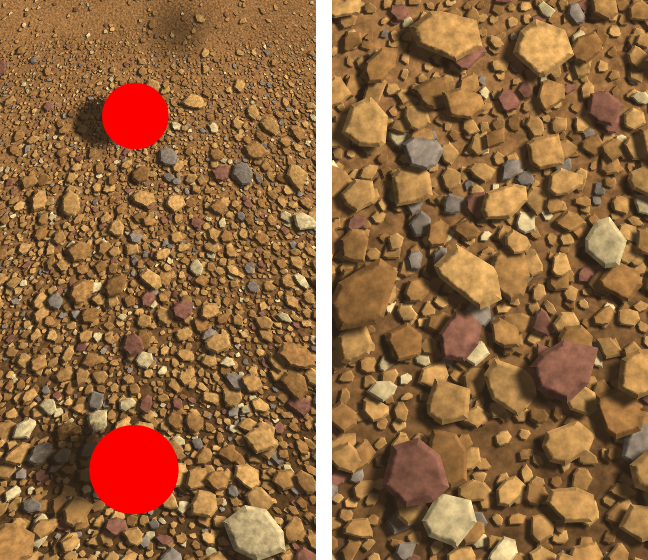
Left: the whole. Right: its middle third, enlarged.
Write a Shadertoy shader that draws this texture.

```glsl
// Sunlit ochre rubble receding up a slope, from fine soil to coarse rocks, with two flat red discs.

const float TAU = 6.28319;
const float RECESSION = 0.75;                  // how fast stones shrink up the slope
const vec2 SUN = vec2(0.88, 0.47);
const vec3 SHADOW = vec3(0.15, 0.112, 0.075);
const vec3 SOIL = vec3(0.62, 0.44, 0.26);
const vec3 RED = vec3(0.99, 0.0, 0.0);

float hash(vec2 p) {
    vec3 h = fract(p.xyx * 0.1031);
    h += dot(h, h.yzx + 33.33);
    return fract((h.x + h.y) * h.z);
}

vec2 gradientAt(vec2 cell) {
    float angle = TAU * hash(cell + 71.3);
    return vec2(cos(angle), sin(angle));
}

float gradientNoise(vec2 p) {
    vec2 i = floor(p), f = p - i;
    vec2 u = f * f * f * (f * (f * 6.0 - 15.0) + 10.0);
    vec2 e = vec2(1.0, 0.0);
    float bottom = mix(dot(gradientAt(i), f), dot(gradientAt(i + e), f - e), u.x);
    float top = mix(dot(gradientAt(i + e.yx), f - e.yx), dot(gradientAt(i + 1.0), f - 1.0), u.x);
    return mix(bottom, top, u.y);
}

float fbm(vec2 p) {
    float sum = 0.0, amplitude = 1.0;
    for (int i = 0; i < 4; i++) {
        sum += amplitude * gradientNoise(p);
        p = mat2(1.6, 1.2, -1.2, 1.6) * p + 5.7;
        amplitude *= 0.6;
    }
    return sum;
}

// Slope coordinates: the scale grows with height, so features shrink
vec2 project(vec2 p) {
    float scale = exp(RECESSION * p.y);
    return vec2((p.x - 0.5) * scale, scale / RECESSION);
}

vec2 unproject(vec2 q) {
    float scale = max(q.y * RECESSION, 0.1);
    return vec2(q.x / scale + 0.5, log(scale) / RECESSION);
}

// Angular stone: x = distance inside the outline, y = sunlight on the nearest side
vec2 stoneShape(vec2 d, float radius, vec2 seed) {
    float turn = TAU * hash(seed + 3.1);
    mat2 spin = mat2(cos(turn), sin(turn), -sin(turn), cos(turn));
    vec2 sun = spin * SUN;
    d = spin * d;
    d.y *= mix(1.0, 1.55, hash(seed + 8.4));
    vec2 nearest = vec2(1e3, 0.0);
    for (int i = 0; i < 7; i++) {
        float k = float(i);
        float angle = TAU * (k + 0.8 * hash(seed + k * 1.7)) / 7.0;
        vec2 normal = vec2(cos(angle), sin(angle));
        float inside = radius * mix(0.7, 1.0, hash(seed + 40.0 + k * 2.3)) - dot(d, normal);
        if (inside < nearest.x) nearest = vec2(inside, dot(normal, sun));
    }
    return nearest;
}

vec3 stoneColour(vec2 seed) {
    float kind = hash(seed + 15.2);
    vec3 ochre = mix(vec3(0.64, 0.45, 0.25), vec3(0.88, 0.67, 0.39), hash(seed + 22.9));
    if (kind < 0.06) return vec3(0.60, 0.53, 0.45);
    if (kind < 0.12) return vec3(0.60, 0.40, 0.31);
    if (kind < 0.18) return vec3(0.91, 0.80, 0.57);
    return ochre;
}

// Paints one size of stones, away from the sun first so shadows fall on earlier ones
vec3 paintStones(vec3 colour, vec2 q, float size, float density, float bareTop, float pixel, float grain) {
    vec2 g = q / size, home = floor(g);
    float blur = pixel / size;
    for (int i = -1; i <= 1; i++)
    for (int j = -1; j <= 1; j++) {
        vec2 cell = home + vec2(i, j), seed = cell + size * 1731.0;
        vec2 centre = cell + 0.5 + 0.6 * (vec2(hash(seed), hash(seed + 9.7)) - 0.5);
        vec2 place = unproject(centre * size);
        float cover = 1.0 - bareTop * smoothstep(1.0, 1.62, place.y - 0.22 * (place.x - 0.5));
        float radius = mix(0.34, 0.56, hash(seed + 5.3));
        vec2 d = g - centre;
        if (hash(seed + 31.7) > density * cover || length(d) > 2.0 * radius) continue;

        float shadowDepth = stoneShape(d + SUN * radius * 0.42, radius, seed).x;
        colour = mix(colour, SHADOW, 0.84 * smoothstep(-0.05 - blur, 0.05 + blur, shadowDepth));

        vec2 shape = stoneShape(d, radius, seed);
        float bevel = smoothstep(0.10, 0.22, shape.x / radius + 0.05 * grain);
        float top = 0.92 + 0.25 * (hash(seed + 12.6) - 0.5) + 0.12 * dot(d, SUN) / radius;
        float light = mix(0.72 + 0.38 * shape.y, top, bevel) * (1.0 + 0.24 * grain);
        colour = mix(colour, stoneColour(seed) * light, smoothstep(-blur, blur, shape.x));
    }
    return colour;
}

float discMask(vec2 p, vec2 centre, float radius, float blur) {
    return 1.0 - smoothstep(-blur, blur, length(p - centre) - radius);
}

void mainImage(out vec4 fragColor, in vec2 fragCoord) {
    vec2 p = fragCoord / iResolution.x;
    vec2 q = project(p);
    float pixel = 0.6 * exp(RECESSION * p.y) / iResolution.x;
    float grain = fbm(q * 38.0 + 20.0);
    float patches = fbm(p * 5.0 + 3.0);

    // Soil, darker in the gaps between the near rocks
    vec3 colour = SOIL * mix(0.6, 1.0, smoothstep(0.3, 1.3, p.y)) * (1.0 + 0.3 * grain + 0.12 * patches);

    // Stones from fine gravel to large rocks
    float bank = smoothstep(1.56, 1.72, p.y + 0.06 * patches);
    vec3 gravel = paintStones(colour, q, 0.036, 0.9, 0.3, pixel, grain);
    colour = mix(gravel, colour, 0.75 * bank);
    colour = paintStones(colour, q, 0.062, 0.85, 0.8, pixel, grain);
    colour = paintStones(colour, q, 0.105, 0.68, 0.92, pixel, grain);
    colour = paintStones(colour, q, 0.19, 0.28, 0.93, pixel, grain);

    // Shaded gully at the top and the shadows beside the discs
    vec2 ragged = p + 0.025 * vec2(patches, grain);
    float gully = discMask(ragged, vec2(0.56, 1.68), 0.07, 0.08);
    float shade = max(discMask(ragged, vec2(0.31, 1.385), 0.078, 0.018),
                      discMask(ragged, vec2(0.25, 0.30), 0.125, 0.045));
    colour = mix(colour, SHADOW, max(0.5 * gully, 0.8 * shade));

    // Red discs
    float edge = 0.7 / iResolution.x;
    float discs = max(discMask(p, vec2(0.428, 1.405), 0.105, edge),
                      discMask(p, vec2(0.424, 0.286), 0.141, edge));
    fragColor = vec4(mix(clamp(colour, 0.0, 1.0), RED, discs), 1.0);
}
```
